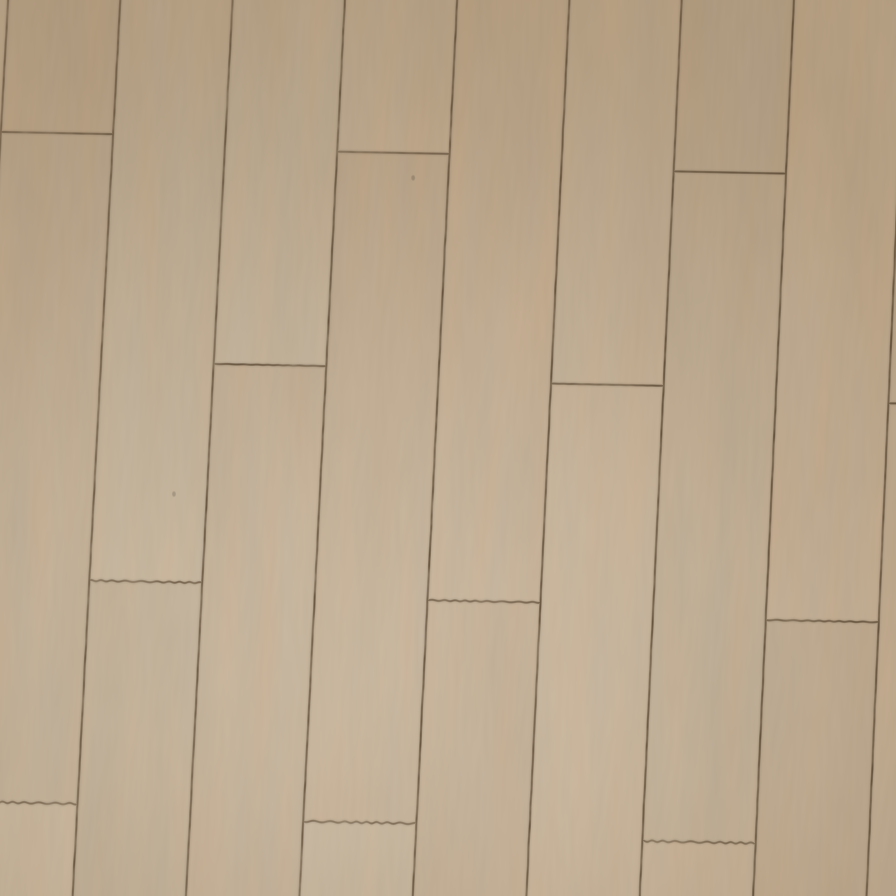
Reproduce this texture procedurally as a Shadertoy shader.

```glsl
// Pale wooden floor of long, slightly leaning planks with staggered end joints.
// A column/row mapping gives each plank an id; gradient noise stretched along
// the plank makes the grain, and distances to its edges draw the thin worn gaps.

const float PLANK_LENGTH = 0.7474;
const float JOINT_START = 0.1452;   // first joint, measured down from the top
const float JOINT_STEP = 0.5056;    // stagger from one column to the next
const float JOINT_DRIFT = 0.0033;   // unevenness of the stagger
const float JOINT_TILT = 0.02;

const vec3 LIT_WOOD = vec3(0.782, 0.718, 0.626);
const vec3 SHADED_WOOD = vec3(0.688, 0.605, 0.494);
const vec3 GAP_COLOR = vec3(0.40, 0.325, 0.24);
const vec3 PINK_TINT = vec3(0.030, -0.005, -0.020);
const vec3 GREY_TINT = vec3(-0.010, -0.004, 0.012);

vec2 hash2(vec2 p) {
    vec3 q = fract(p.xyx * vec3(0.1031, 0.1030, 0.0973));
    q += dot(q, q.yzx + 33.33);
    return fract((q.xx + q.yz) * q.zy);
}

float gradientAt(vec2 cell, vec2 offset) {
    return dot(hash2(cell) * 2.0 - 1.0, offset);
}

// Gradient noise, roughly -0.7 to 0.7
float gradientNoise(vec2 p) {
    vec2 i = floor(p), f = p - i;
    vec2 u = f * f * f * (f * (f * 6.0 - 15.0) + 10.0);
    vec2 e = vec2(0.0, 1.0);
    return mix(mix(gradientAt(i, f), gradientAt(i + e.yx, f - e.yx), u.x),
               mix(gradientAt(i + e, f - e), gradientAt(i + e.yy, f - e.yy), u.x), u.y);
}

// Coverage of a line with soft edges
float lineMask(float dist, float halfWidth, float soft) {
    return 1.0 - smoothstep(halfWidth - soft, halfWidth + soft, dist);
}

// Light pooled low and left of centre, fading to the corners
vec3 lightedWood(vec2 uv) {
    float d = length((uv - vec2(0.38, 0.26)) * vec2(0.8, 1.0));
    return mix(LIT_WOOD, SHADED_WOOD, smoothstep(0.0, 0.9, d));
}

// Tone, soft streaks and faint grain of one plank
vec3 plankTint(vec2 along, vec2 seed) {
    vec2 p = along + floor(seed * 60.0);
    float broad = gradientNoise(p * vec2(2.5, 3.0));
    float streak = gradientNoise(p * vec2(6.0, 3.5) + 17.0);
    float grain = gradientNoise(p * vec2(22.0, 16.0) + 41.0);
    vec3 tint = vec3((seed.x - 0.5) * 0.022 + broad * 0.016 + grain * 0.011);
    tint += PINK_TINT * ((seed.y - 0.5) * 0.4 + max(streak, 0.0) * 0.8);
    return tint + GREY_TINT * max(-streak, 0.0) * 1.2;
}

// Rare small dark marks, one candidate per cell
float specks(vec2 uv, float soft) {
    vec2 p = uv * 12.0;
    vec2 cell = floor(p);
    vec2 spot = 0.2 + 0.6 * hash2(cell + 5.0);
    float dist = length((p - cell - spot) * vec2(1.0, 0.7)) / 12.0;
    float chosen = step(0.965, hash2(cell + 71.0).x);
    return chosen * lineMask(dist, 0.002, soft);
}

void mainImage(out vec4 fragColor, in vec2 fragCoord) {
    vec2 uv = fragCoord / iResolution.xy;
    float down = 1.0 - uv.y;
    float soft = max(0.0010, 0.7 / iResolution.y);

    // Columns lean and widen slightly towards the bottom
    float width = mix(0.1253, 0.1266, down);
    float wobble = 0.0005 * gradientNoise(vec2(uv.x * 8.0, uv.y * 45.0));
    float column = (uv.x + wobble - mix(0.009, -0.0456, down)) / width;
    float columnId = floor(column);
    float across = column - columnId;

    // Staggered end joints, more ragged near the bottom left
    float ragged = smoothstep(0.4, 1.05, down + 0.25 * (1.0 - uv.x));
    float teeth = 0.0008 * ragged * sin(uv.x * 450.0 + 2.0 * sin(uv.x * 61.0));
    float drift = JOINT_DRIFT * cos(columnId * 2.0944);
    float start = JOINT_START + JOINT_STEP * columnId + drift
                + JOINT_TILT * width * (across - 0.5);
    float row = (down + teeth - start) / PLANK_LENGTH;
    float rowId = floor(row);
    float end = row - rowId;

    // Wood
    vec2 seed = hash2(vec2(columnId, rowId) + 23.0);
    vec3 color = lightedWood(uv) + plankTint(vec2(column, row), seed);
    color *= 1.0 - 0.16 * specks(uv, soft);

    // Gaps: a thin core, fainter to the left, inside a worn edge
    float seamDist = min(across, 1.0 - across) * width;
    float jointDist = min(end, 1.0 - end) * PLANK_LENGTH;
    float wear = mix(0.68, 0.86, uv.x) + 0.4 * gradientNoise(uv * vec2(14.0, 38.0))
               + 0.25 * gradientNoise(uv * vec2(90.0, 110.0));
    float seam = lineMask(seamDist, 0.0011, soft) * wear;
    float joint = lineMask(jointDist, 0.0011, soft) * wear * mix(1.0, 0.8, ragged);
    float edge = lineMask(min(seamDist, jointDist), 0.0025, 0.002);
    color *= 1.0 - 0.06 * edge;
    color = mix(color, GAP_COLOR, clamp(max(seam, joint), 0.0, 1.0));

    fragColor = vec4(color, 1.0);
}
```
